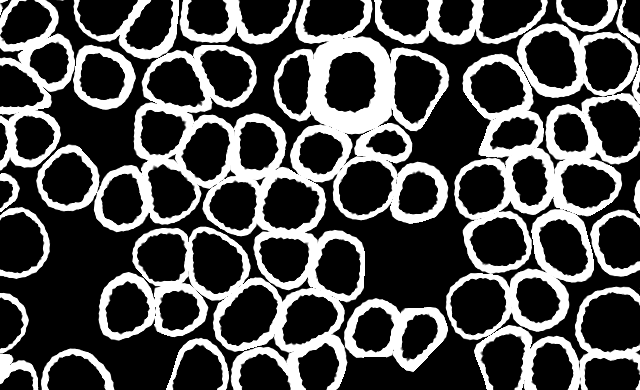
A Shadertoy shader for this pattern:

```glsl
const float ROWS = 6.5;               // grains along the canvas height
const vec2 HEAVY_ID = vec2(6.0, 5.0); // the one large, thick-walled grain

vec3 hash3(vec2 p) {
    vec3 q = vec3(dot(p, vec2(127.1, 311.7)), dot(p, vec2(269.5, 183.3)), dot(p, vec2(419.2, 371.9)));
    return fract(sin(q) * 43758.545);
}

// Centre (xy) and power-diagram weight (z) of a grain
vec3 grain(vec2 id) {
    vec3 h = hash3(id);
    vec2 centre = id + 0.5 + 0.66 * (h.xy - 0.5);
    centre.x += 0.5 * mod(id.y + 1.0, 2.0);
    return vec3(centre, id == HEAVY_ID ? 0.6 : 0.2 * h.z);
}

// Cellular noise: distance to the nearest jittered point
float cellular(vec2 p) {
    vec2 base = floor(p);
    float nearest = 4.0;
    for (int y = -1; y <= 1; y++)
    for (int x = -1; x <= 1; x++) {
        vec2 id = base + vec2(x, y);
        nearest = min(nearest, length(id + hash3(id).xy - p));
    }
    return nearest;
}

void mainImage(out vec4 fragColor, in vec2 fragCoord) {
    float pixel = ROWS / iResolution.y;
    vec2 p = fragCoord * pixel + vec2(0.5, 0.3);
    float chips = cellular(p * 9.0) - 0.45;

    // Gentle bending of the outlines
    p += 0.05 * sin(2.3 * p.yx + vec2(0.4, 2.1)) + 0.022 * sin(6.1 * p.yx + vec2(1.7, 0.2));

    // Grain that owns this point
    vec2 base = floor(p), ownId = base;
    vec3 own = grain(base);
    float best = 1e3;
    for (int y = -2; y <= 2; y++)
    for (int x = -2; x <= 2; x++) {
        vec2 id = base + vec2(x, y);
        vec3 g = grain(id);
        vec2 r = p - g.xy;
        float power = dot(r, r) - g.z;
        if (power < best) { best = power; own = g; ownId = id; }
    }

    // Smooth minimum of the distances to all borders and a bounding circle
    bool heavy = ownId == HEAVY_ID;
    vec3 trait = hash3(ownId + 57.0);
    float radius = heavy ? 0.88 : 0.52 + 0.22 * trait.x;
    float k = 0.09;
    float sum = exp((length(p - own.xy) - radius) / k);
    for (int y = -2; y <= 2; y++)
    for (int x = -2; x <= 2; x++) {
        vec2 id = base + vec2(x, y);
        if (id == ownId) continue;
        vec3 g = grain(id);
        vec2 r = p - g.xy;
        float border = (dot(r, r) - g.z - best) / (2.0 * length(g.xy - own.xy));
        sum += exp(-border / k);
    }
    float depth = 0.04 - k * log(sum);

    // Wall between a slightly chipped outer edge and a rougher inner edge
    float wall = heavy ? 0.3 : 0.085 + 0.06 * trait.y;
    wall *= 1.0 + 0.2 * sin(4.0 * p.x + 6.0 * trait.z) * sin(3.5 * p.y + 5.0 * trait.x);
    float outer = depth + 0.03 * chips;
    float inner = wall - depth + 0.055 * chips;
    float ink = smoothstep(-0.6 * pixel, 0.6 * pixel, min(outer, inner));

    // Missing grains leave dark voids
    bool absent = trait.z < 0.06 || length(own.xy - vec2(7.7, 2.5)) < 0.8;
    if (absent && !heavy) ink = 0.0;

    fragColor = vec4(vec3(ink), 1.0);
}
```
